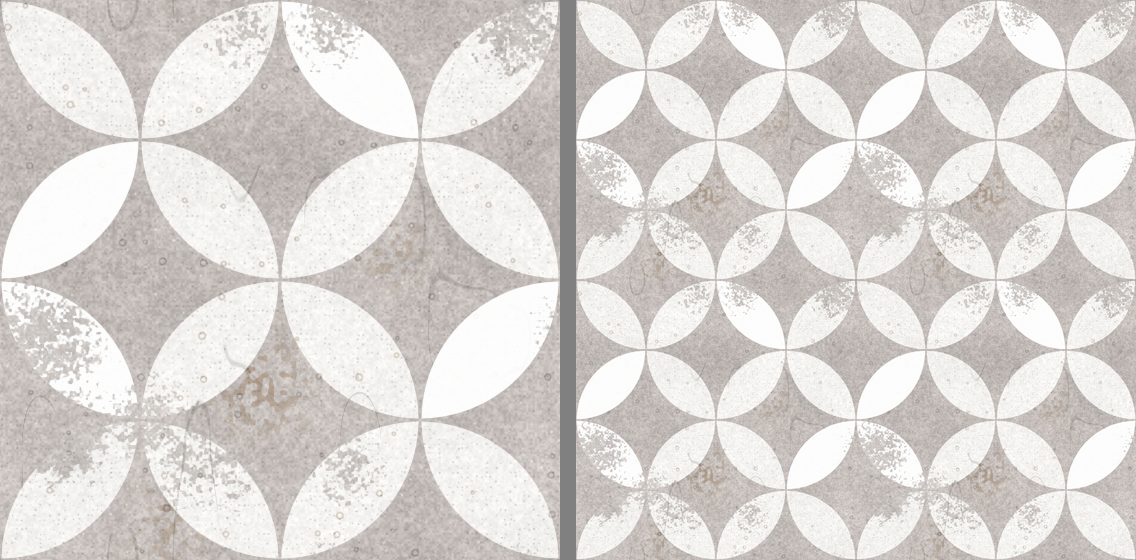
Left: one tile. Right: repeated 2 by 2.
Give the GLSL for this pattern, as a WebGL 1 fragment shader.

```glsl
precision highp float;
// Four by four grid of pale petals on warm grey stone, forming overlapping circles.
// Each petal is the overlap of two discs, turned in a checkerboard; wrapped noise
// adds grain, pits, cracks, rust and patches where the paint has rubbed away.
uniform vec2 u_resolution;

float hash(vec2 p) {
  vec3 q = fract(p.xyx * 0.1031);
  q += dot(q, q.yzx + 33.33);
  return fract((q.x + q.y) * q.z);
}

// Value noise that wraps after the given whole number of lattice steps
float noise(vec2 uv, vec2 period) {
  vec2 p = uv * period, i = floor(p), f = fract(p);
  f = f * f * (3.0 - 2.0 * f);
  vec2 a = mod(i, period), b = mod(i + 1.0, period);
  return mix(mix(hash(a), hash(vec2(b.x, a.y)), f.x),
             mix(hash(vec2(a.x, b.y)), hash(b), f.x), f.y);
}

// Scattered pits: x is the filled spot, y its outline
vec2 pits(vec2 uv, float count, float chance, float size) {
  vec2 id = mod(floor(uv * count), count);
  vec2 shift = vec2(hash(id + 17.0), hash(id + 41.0)) - 0.5;
  float radius = size * (0.4 + 0.6 * hash(id + 73.0));
  float d = length(fract(uv * count) - 0.5 - 0.4 * shift) - radius;
  float soft = count / u_resolution.y;
  float present = step(hash(id + 5.0), chance);
  return present * vec2(1.0 - smoothstep(-soft, soft, d),
                        1.0 - smoothstep(0.0, 0.04 + soft, abs(d)));
}

// Soft round patch on the wrapped four-unit canvas
float rubbed(vec2 p, vec2 centre, float radius, float strength) {
  vec2 d = abs(p - centre);
  return strength * (1.0 - smoothstep(0.1 * radius, radius, length(min(d, 4.0 - d))));
}

void main() {
  vec2 uv = gl_FragCoord.xy / u_resolution;
  vec2 p = uv * 4.0, cell = floor(p), f = fract(p);
  float pixel = 4.0 / u_resolution.y;

  // Petal: overlap of two discs on opposite corners of the cell
  if (mod(cell.x + cell.y, 2.0) > 0.5) f.x = 1.0 - f.x;
  float edge = max(length(f - vec2(0.0, 1.0)), length(f - vec2(1.0, 0.0))) - 0.989;
  float petal = 1.0 - smoothstep(-0.75 * pixel, 0.75 * pixel, edge);

  // Shared surface texture
  float grain = 0.6 * noise(uv, vec2(256.0)) + 0.4 * noise(uv, vec2(113.0));
  float cloud = 0.5 * noise(uv, vec2(7.0)) + 0.3 * noise(uv, vec2(17.0))
              + 0.2 * noise(uv, vec2(43.0));
  vec2 small = pits(uv, 118.0, 0.3, 0.2);
  vec2 large = pits(uv, 29.0, 0.1, 0.17);
  float crack = 1.0 - smoothstep(0.004, 0.016, abs(noise(uv, vec2(14.0, 5.0)) - 0.5));
  crack *= smoothstep(0.66, 0.8, noise(uv, vec2(6.0)));

  // Stone with rust specks
  vec3 stone = vec3(0.762, 0.736, 0.72) + 0.13 * (cloud - 0.5) + 0.17 * (grain - 0.5);
  float rust = rubbed(p, vec2(1.85, 1.25), 0.6, 0.5) + rubbed(p, vec2(2.8, 2.2), 0.4, 0.35)
             + rubbed(p, vec2(1.2, 0.25), 0.5, 0.35);
  rust *= smoothstep(0.52, 0.72, noise(uv, vec2(97.0)));
  stone = mix(stone, vec3(0.6, 0.5, 0.4), rust);
  stone -= 0.1 * small.x + 0.13 * large.y + 0.09 * crack;
  stone += 0.1 * pits(fract(uv + 0.37), 61.0, 0.1, 0.16).x;

  // Paint: a few petals are clean white, the rest are off-white and speckled
  float clean = 1.0 - step(0.5, abs(cell.x - mod(4.0 - cell.y * cell.y, 7.0)));
  clean = max(clean, 1.0 - step(0.5, distance(cell, vec2(0.0, 1.0))));
  float tone = 0.012 * (hash(cell + 9.0) - 0.5);
  vec3 paint = vec3(0.956, 0.953, 0.943) + tone + 0.04 * (cloud - 0.5) + 0.09 * (grain - 0.5);
  paint -= vec3(0.13, 0.14, 0.15) * small.x + vec3(0.12, 0.15, 0.18) * large.y + 0.1 * crack;
  paint = mix(paint, vec3(0.995), 0.9 * clean);

  // Wear: paint flakes off where the patches exceed a fine mottle
  float wear = rubbed(p, vec2(0.3, 1.55), 0.8, 0.64);
  wear = max(wear, rubbed(p, vec2(0.45, 0.9), 0.6, 0.85));
  wear = max(wear, rubbed(p, vec2(1.05, 1.0), 0.55, 0.64));
  wear = max(wear, rubbed(p, vec2(1.45, 0.7), 0.75, 0.52));
  wear = max(wear, rubbed(p, vec2(2.45, 0.65), 0.55, 0.52));
  wear = max(wear, rubbed(p, vec2(3.7, 3.75), 0.6, 0.66));
  wear = max(wear, rubbed(p, vec2(2.35, 3.8), 0.5, 0.62));
  wear = max(wear, rubbed(p, vec2(1.75, 3.75), 0.5, 0.52));
  float mottle = 0.45 * noise(uv, vec2(173.0)) + 0.3 * noise(uv, vec2(79.0))
               + 0.25 * noise(uv, vec2(251.0));
  float flaked = smoothstep(-0.1, 0.12, wear - mottle);

  vec3 colour = mix(stone, paint, petal * (1.0 - 0.85 * flaked));
  gl_FragColor = vec4(clamp(colour, 0.0, 1.0), 1.0);
}
```
